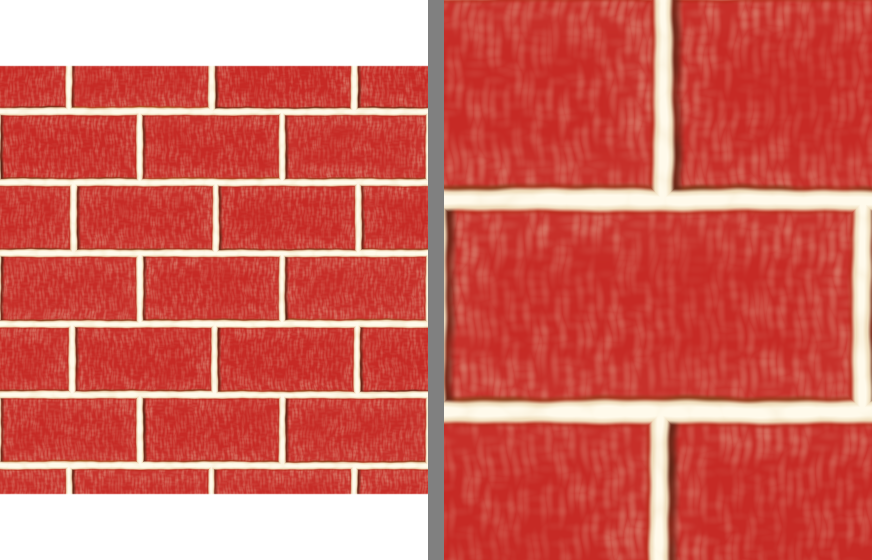
Left, the full canvas; right, a detail of the centre.
A WebGL 2 fragment shader for this texture:

```glsl
#version 300 es
precision highp float;

uniform vec2 u_resolution;
out vec4 fragColor;

const vec3 PAPER = vec3(1.0);
const vec3 MORTAR_LIGHT = vec3(1.0, 0.98, 0.92);
const vec3 MORTAR_CREAM = vec3(0.94, 0.87, 0.74);
const vec3 BRICK_DEEP = vec3(0.775, 0.165, 0.145);
const vec3 BRICK_WORN = vec3(0.84, 0.44, 0.38);
const vec3 RIM_RED = vec3(0.70, 0.17, 0.09);
const vec3 RIM_OCHRE = vec3(0.66, 0.36, 0.14);
const vec3 SHADOW_BROWN = vec3(0.36, 0.14, 0.08);

const vec2 PITCH = vec2(0.333, 0.1654);
const vec2 HALF_JOINT = vec2(0.0075, 0.0083);
const float FIRST_BED = 0.0663;
const float TAU = 6.2831853;

vec2 hash2(vec2 p) {
    vec2 k = vec2(dot(p, vec2(127.1, 311.7)), dot(p, vec2(269.5, 183.3)));
    return fract(sin(k) * 43758.545);
}

// Distance to the nearest scattered point, about 0 to 1
float cellular(vec2 p) {
    vec2 cell = floor(p);
    float nearest = 2.0;
    for (int y = -1; y <= 1; y++) {
        for (int x = -1; x <= 1; x++) {
            vec2 c = cell + vec2(x, y);
            nearest = min(nearest, distance(p, c + hash2(c)));
        }
    }
    return nearest;
}

// Layered sines, about -1 to 1
float ripple(float t, float phase) {
    return 0.5 * sin(t * 31.0 + phase) + 0.3 * sin(t * 83.0 + phase * 2.3)
         + 0.2 * sin(t * 197.0 + phase * 4.1);
}

// Horizontal start of a course, staggered by half a brick
float courseOffset(float row) {
    float drift = 0.006 * cos(TAU * (row - 2.3) / 6.0);
    return mix(-0.0065, 0.167 + drift, mod(row, 2.0));
}

// Woven scratches and broad fading of the brick face
float faceWear(vec2 p, vec2 id, float inset) {
    vec2 seed = hash2(id + 7.0);
    vec2 q = p + seed * 3.0;
    float bend = 0.003 * ripple(q.y, seed.x * TAU);
    float streaks = 1.0 - cellular(vec2(q.x + bend, q.y) * vec2(135.0, 30.0));
    float weave = 1.0 - cellular(q * vec2(50.0, 115.0));
    float blotch = 1.0 - cellular(q * vec2(13.0, 17.0));
    float border = 1.0 - smoothstep(0.012, 0.045, inset);
    float wear = 0.48 * smoothstep(0.35, 0.95, streaks) + 0.20 * smoothstep(0.4, 0.95, weave);
    return wear * (0.35 + 0.75 * blotch + 0.3 * border) + 0.10 * border + 0.10 * (seed.y - 0.5);
}

vec3 mortarColor(vec2 p, float outside) {
    float stain = smoothstep(0.25, 0.9, cellular(p * 38.0));
    float core = smoothstep(0.001, 0.006, outside);
    return mix(MORTAR_CREAM, MORTAR_LIGHT, clamp(core - 0.35 * stain + 0.1, 0.0, 1.0));
}

vec3 brickColor(vec2 p, vec2 id, vec2 low, vec2 high) {
    vec2 seed = hash2(id + 19.0);
    float inset = min(min(low.x, low.y), min(high.x, high.y));
    vec3 color = mix(BRICK_DEEP, BRICK_WORN, clamp(faceWear(p, id, inset), 0.0, 1.0));

    // Thin red rim on every side
    color = mix(color, RIM_RED, 0.6 * (1.0 - smoothstep(0.001, 0.005, inset)));

    // Broken ochre line below and brown shade on the left
    float below = 0.6 + 0.4 * ripple(p.x, seed.x * TAU);
    float left = 0.6 + 0.25 * ripple(p.y, seed.y * TAU) + 0.25 * seed.x;
    vec3 lowerRim = mix(RIM_OCHRE, SHADOW_BROWN, seed.y);
    color = mix(color, lowerRim, below * (1.0 - smoothstep(0.001, 0.006, low.y)));
    return mix(color, SHADOW_BROWN, min(left, 1.0) * (1.0 - smoothstep(0.002, 0.010, low.x)));
}

vec3 wallColor(vec2 p, float blur) {
    // Keep the last joint beyond the right side
    vec2 q = vec2(p.x - 0.010 * smoothstep(0.85, 1.0, p.x), p.y - FIRST_BED);
    float row = floor(q.y / PITCH.y);
    q.x -= courseOffset(row);
    vec2 id = vec2(floor(q.x / PITCH.x), row);
    vec2 local = q - id * PITCH;

    // Uneven distances from the lower left and upper right sides
    vec2 seed = hash2(id);
    vec2 swayLow = vec2(ripple(p.y, seed.x * TAU), ripple(p.x, seed.y * TAU));
    vec2 swayHigh = vec2(ripple(p.y, seed.y * 9.0), ripple(p.x, seed.x * 9.0));
    vec2 low = local - HALF_JOINT + 0.0013 * swayLow + 0.002 * (seed - 0.5);
    vec2 high = PITCH - local - HALF_JOINT + 0.0010 * swayHigh;
    float inset = min(min(low.x, low.y), min(high.x, high.y));

    float cover = smoothstep(-blur, blur, inset);
    return mix(mortarColor(p, -inset), brickColor(p, id, low, high), cover);
}

void main() {
    float pixel = 1.0 / u_resolution.x;
    vec2 p = (gl_FragCoord.xy - vec2(0.0, 0.5 * u_resolution.y)) * pixel + vec2(0.0, 0.5);

    // Square wall between plain bands
    float band = smoothstep(-pixel, pixel, 0.5 - abs(p.y - 0.5));
    vec3 color = mix(PAPER, wallColor(p, max(pixel, 0.0022)), band);
    fragColor = vec4(color, 1.0);
}
```
